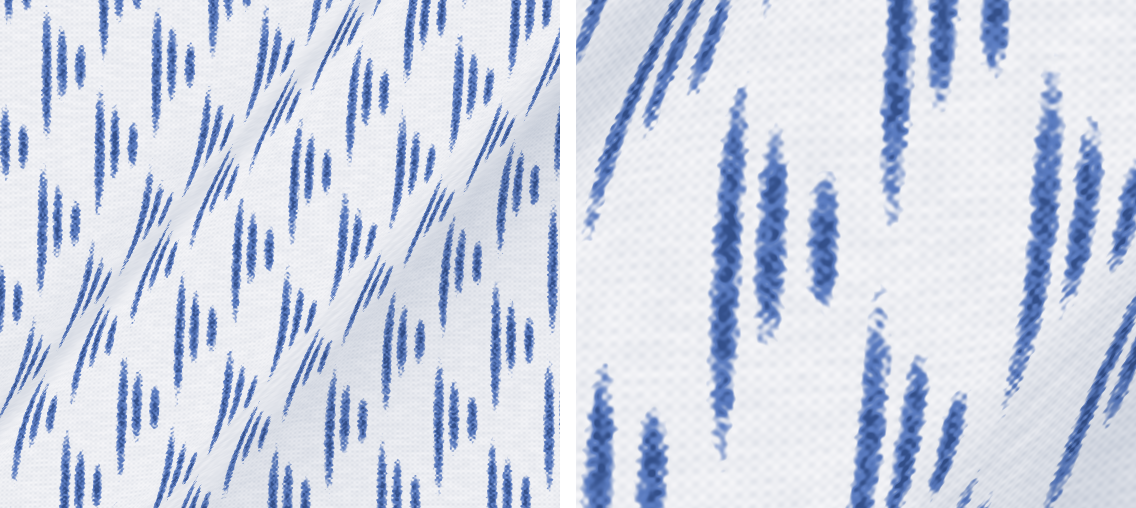
Left: the whole. Right: its middle third, enlarged.
Write a Shadertoy shader that draws this texture.

```glsl
const vec3 CLOTH = vec3(0.965, 0.965, 0.975);
const vec3 SHADOW = vec3(0.66, 0.70, 0.77);
const vec3 BLUE = vec3(0.33, 0.47, 0.76);
const vec3 NAVY = vec3(0.17, 0.29, 0.54);

float hash(vec2 p) {
    return fract(sin(dot(p, vec2(127.1, 311.7))) * 43758.5453);
}

float noise(vec2 p) {
    vec2 i = floor(p), f = fract(p);
    f = f * f * (3.0 - 2.0 * f);
    return mix(mix(hash(i), hash(i + vec2(1, 0)), f.x),
               mix(hash(i + vec2(0, 1)), hash(i + vec2(1, 1)), f.x), f.y);
}

// Soft step whose long tails lean the strokes beside a fold
float foldStep(float t) {
    t /= 0.0645;
    return 1.0 + t / sqrt(1.0 + t * t);
}

// Positive inside a tapered brush stroke, 1 on its axis
float stroke(vec2 d, float halfLength) {
    float along = abs(d.y) / halfLength;
    float across = d.x / 0.0092;
    return 1.0 - across * across - along * along * along;
}

// Staggered rows of three strokes: long, medium, short
float strokes(vec2 cloth) {
    const float rowStep = 0.156, period = 0.2178;
    vec2 q = cloth - vec2(0.093, 0.855);
    float nearest = round(q.y / rowStep), field = -9.0;
    for (int i = -1; i <= 1; i++) {
        float row = nearest + float(i);
        vec2 d = q - vec2(0.112, rowStep) * row;
        d.x = mod(d.x + 0.06, period) - 0.06;
        field = max(field, stroke(d, 0.115));
        field = max(field, stroke(d - vec2(0.030, 0.018), 0.065));
        field = max(field, stroke(d - vec2(0.066, 0.013), 0.041));
    }
    return field;
}

void mainImage(out vec4 fragColor, in vec2 fragCoord) {
    vec2 p = fragCoord / iResolution.y;

    // Two diagonal folds swallow part of the cloth
    float s = p.x + 0.88 * (1.0 - p.y);
    float t1 = s - 0.724, t2 = s - 1.218;
    vec2 cloth = p + vec2(0.0825, -0.0535) * foldStep(t1)
                   + vec2(0.068, -0.068) * foldStep(t2);

    // Plain weave, faded where threads get too fine to resolve
    vec2 thread = cloth / vec2(0.0100, 0.0088);
    vec2 fine = fwidth(thread);
    float visible = 1.0 - smoothstep(0.25, 0.55, max(fine.x, fine.y));
    vec2 wave = sin(6.28318 * thread);
    float weave = (0.5 + 0.3 * wave.x * wave.y + 0.1 * (wave.x + wave.y)) * visible;
    float slub = noise(cloth * vec2(60.0, 200.0));

    // Shade in the creases and down the far side of the second fold
    float shade = 0.28 * exp(-pow(t1 / 0.035, 2.0));
    shade += 0.12 * exp(-pow((t1 + 0.05) / 0.07, 2.0)) * (1.0 - p.x);
    shade += 0.22 * exp(-pow((t2 + 0.02) / 0.035, 2.0));
    shade += smoothstep(-0.02, 0.06, t2) * exp(-max(t2, 0.0) / 0.16) * mix(0.2, 0.65, p.x);
    float pleat = sin(6.28318 * (p.x - p.y) / 0.016) * exp(-pow((t2 + 0.02) / 0.03, 2.0));
    shade += 0.05 * pleat + 0.22 * weave + 0.12 * (slub - 0.4);
    vec3 color = mix(CLOTH, SHADOW, clamp(shade, 0.0, 1.0));

    // Speckled dye with ragged, fading edges
    float grain = noise(cloth * 230.0);
    float field = strokes(cloth) + 1.1 * (grain - 0.5) + 0.2 * wave.x * wave.y * visible;
    float ink = smoothstep(-0.55, 0.6, field);
    float core = smoothstep(0.55, 1.3, field);
    vec3 dye = mix(BLUE, NAVY, core) * (1.0 - 0.2 * clamp(shade, 0.0, 1.0));
    color = mix(color, dye, ink * 0.95);

    fragColor = vec4(color, 1.0);
}
```
